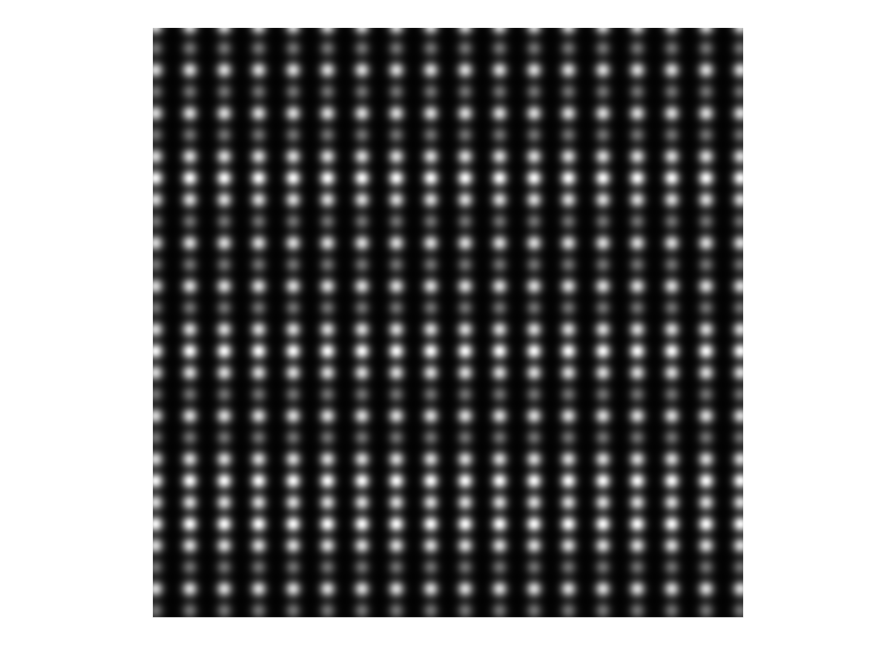
Reproduce this pattern procedurally as a Shadertoy shader.

```glsl
// Grid of soft glowing dots in rows of varied brightness on a black square with a white margin.

// Lengths are in canvas heights.
const vec2 PANEL_HALF = vec2(0.4392, 0.4385);
const float PANEL_CENTER_Y = 0.5200;
const float TOP_ROW_Y = 0.9601;
const vec2 SPACING = vec2(0.05122, 0.03217);
const float DOT_SIGMA = 0.00825;

const float DIM_LEVEL = 0.41;
const float MID_LEVEL = 0.80;
const float BRIGHT_LEVEL = 0.94;
const int BRIGHT_ROWS = 3208; // bit k lights odd row 2k + 1, counted from the top

const vec3 MARGIN_COLOR = vec3(1.0);
const vec3 DOT_COLOR = vec3(1.0);
const vec3 PANEL_COLOR = vec3(0.006);

// Even rows are medium; odd rows are bright or dim.
float rowLevel(int row) {
    if ((row & 1) == 0) return MID_LEVEL;
    bool bright = ((BRIGHT_ROWS >> ((row >> 1) & 15)) & 1) == 1;
    return bright ? BRIGHT_LEVEL : DIM_LEVEL;
}

// Sum of the Gaussian dots in the nearest 3 x 3 cells; p.y counts down from the top row.
float dotGlow(vec2 p) {
    vec2 nearest = floor(p / SPACING + 0.5);
    float glow = 0.0;
    for (int j = -1; j <= 1; j++) {
        for (int i = -1; i <= 1; i++) {
            vec2 cell = nearest + vec2(i, j);
            vec2 d = (p - cell * SPACING) / DOT_SIGMA;
            glow += rowLevel(int(cell.y)) * exp(-0.5 * dot(d, d));
        }
    }
    return min(glow, 1.0);
}

// Signed distance to an axis-aligned box.
float boxDistance(vec2 p, vec2 halfSize) {
    vec2 d = abs(p) - halfSize;
    return length(max(d, 0.0)) + min(max(d.x, d.y), 0.0);
}

void mainImage(out vec4 fragColor, in vec2 fragCoord) {
    float pixel = 1.0 / iResolution.y;
    vec2 p = fragCoord * pixel;
    p.x -= 0.5 * iResolution.x * pixel;

    // Dots: columns sit symmetrically either side of the vertical axis.
    vec2 gridPos = vec2(p.x - 0.5 * SPACING.x, TOP_ROW_Y - p.y);
    vec3 color = mix(PANEL_COLOR, DOT_COLOR, dotGlow(gridPos));

    // White margin with a smoothed edge, equal on all canvas sides so it tiles.
    float edge = boxDistance(p - vec2(0.0, PANEL_CENTER_Y), PANEL_HALF);
    float margin = clamp(edge / pixel + 0.5, 0.0, 1.0);
    fragColor = vec4(mix(color, MARGIN_COLOR, margin), 1.0);
}
```
